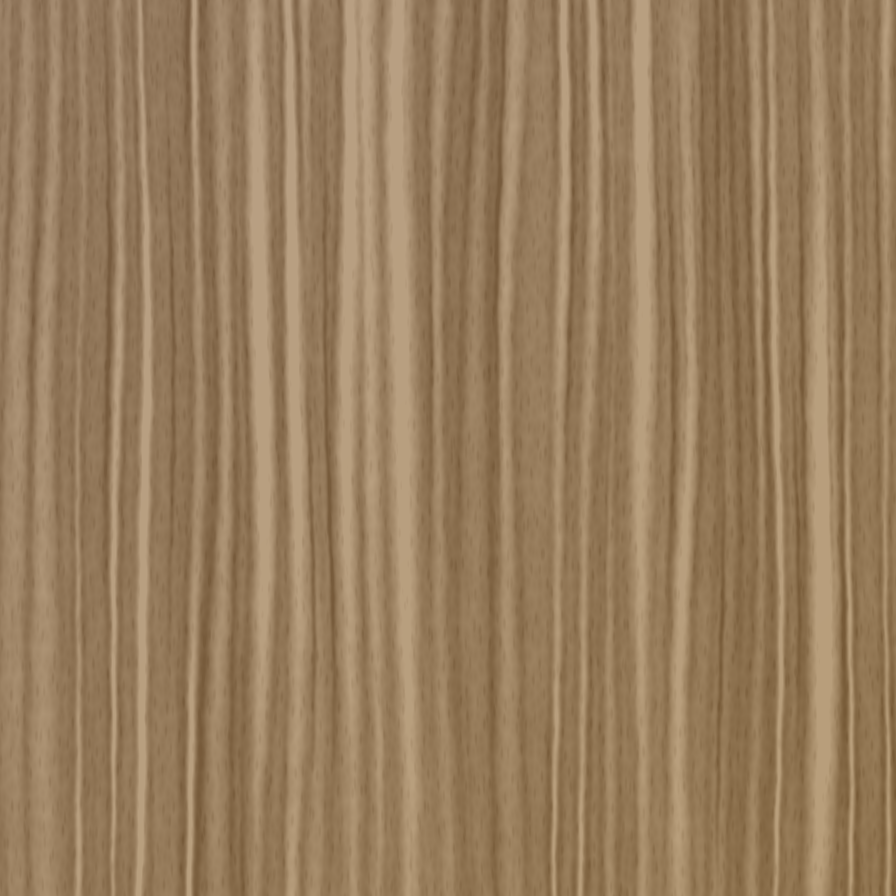
This texture is drawn by a Shadertoy shader. Its source:

```glsl
float hash(float n) { return fract(sin(n * 12.9898) * 43758.547); }

vec2 hash2(vec2 c) {
    return fract(sin(vec2(dot(c, vec2(127.1, 311.7)), dot(c, vec2(269.5, 183.3)))) * 43758.547);
}

// Distance to the nearest jittered point
float cellular(vec2 p) {
    vec2 cell = floor(p);
    float nearest = 2.0;
    for (int j = -1; j <= 1; j++)
    for (int i = -1; i <= 1; i++) {
        vec2 c = cell + vec2(i, j);
        nearest = min(nearest, length(c + hash2(c) - p));
    }
    return nearest;
}

float bell(float d, float width) { return exp(-d * d / (width * width)); }

// Pale ribbons with a darker line along each side
float ribbons(vec2 p, float count) {
    float x = p.x * count, tone = 0.0;
    for (int i = -2; i <= 2; i++) {
        float id = floor(x) + float(i);
        float a = hash(id + 3.1), b = hash(id + 17.7), c = hash(id + 41.3);
        float drift = 0.10 * sin(p.y * (2.0 + 3.0 * b) + 6.28 * a);
        float d = x - id - 0.15 - 0.7 * a - drift;
        float width = mix(0.11, 0.30, b * b) * (1.0 + 0.3 * sin(p.y * 4.0 + 6.28 * c));
        float fade = 0.72 + 0.28 * sin(p.y * (2.0 + 4.0 * a) + 6.28 * b);
        tone += mix(0.2, 0.85, c) * fade * bell(d, width);
        tone -= mix(0.1, 0.36, a) * fade * bell(abs(d) - 1.7 * width, 0.12);
    }
    return tone;
}

// Thin dark lines that come and go along the grain
float fineLines(vec2 p, float count) {
    float x = p.x * count, tone = 0.0;
    for (int i = -1; i <= 1; i++) {
        float id = floor(x) + float(i);
        float a = hash(id + 71.9), b = hash(id + 93.4);
        float d = x - id - 0.2 - 0.6 * a - 0.1 * sin(p.y * 7.0 + 6.28 * b);
        float fade = smoothstep(-0.6, 0.9, sin(p.y * (2.0 + 5.0 * a) + 6.28 * b) - 0.5 * p.y);
        tone += b * fade * bell(d, 0.2);
    }
    return tone;
}

void mainImage(out vec4 fragColor, in vec2 fragCoord) {
    vec2 uv = fragCoord / iResolution.y;

    // Gentle sway of the grain
    vec2 p = uv;
    p.x += 0.004 * sin(uv.y * 4.3 + uv.x * 11.0) + 0.0015 * sin(uv.y * 11.0 + uv.x * 23.0);
    p.x += 0.0005 * sin(uv.y * 61.0 + uv.x * 90.0);

    float tone = 0.46 + ribbons(p, 27.0);
    tone -= 0.5 * fineLines(p, 72.0);
    tone -= 0.22 * fineLines(p + 5.3, 125.0) - 0.05;

    // Broad bands
    tone += 0.06 * sin(p.x * 19.0 + 1.5 * sin(p.y * 2.0)) + 0.05 * sin(p.x * 43.0 + p.y * 1.7);

    // Pores and soft mottling
    tone += 0.14 * (cellular(p * vec2(150.0, 65.0)) - 0.48);
    tone += 0.12 * (cellular(p * vec2(75.0, 13.0) + 9.0) - 0.48);
    float pore = cellular(p * vec2(110.0, 24.0) + 31.0);
    tone -= 0.13 * (1.0 - smoothstep(0.05, 0.25, pore));

    vec3 darkWood = vec3(0.465, 0.355, 0.23);
    vec3 paleWood = vec3(0.71, 0.61, 0.485);
    vec3 color = mix(darkWood, paleWood, clamp(tone, 0.0, 1.05));

    // Cooler at the upper left, warmer at the right
    color += vec3(0.0, 0.003, 0.022) * (uv.y - uv.x);
    fragColor = vec4(color, 1.0);
}
```
